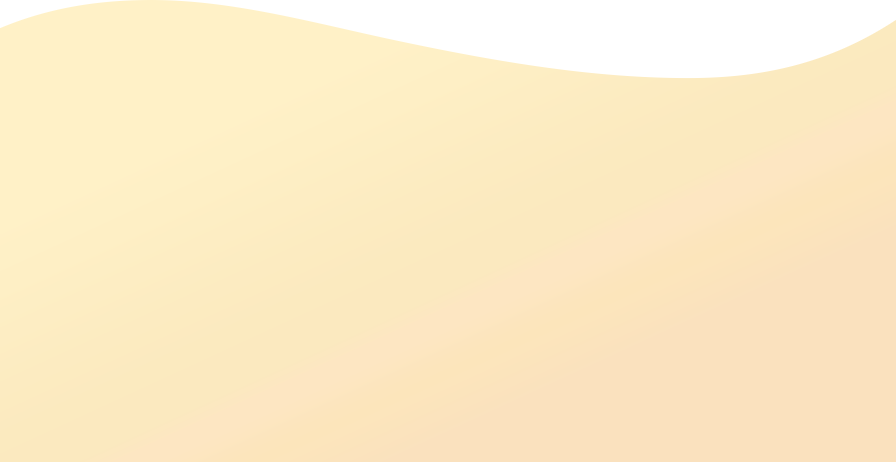
This background is drawn by a WebGL 1 fragment shader. Its source:

```glsl
precision highp float;
// A warm cream-to-peach sheet under a white sky, cut by one smooth wave.
// The crest is a chain of cubic Hermite spans; the fill is a slanted
// gradient blended through several soft colour stops.

uniform vec2 u_resolution;

// Crest knots: x, height, slope (fractions of the canvas, origin lower left)
const vec3 LEFT_EDGE  = vec3(0.0, 0.939, 0.815);
const vec3 HILL       = vec3(0.169, 1.0, 0.0);
const vec3 DESCENT    = vec3(0.443, 0.912, -0.41);
const vec3 VALLEY     = vec3(0.768, 0.831, 0.0);
const vec3 RIGHT_EDGE = vec3(1.0, 0.957, 1.28);

// Gradient weights for distance from the left and from the top
const vec2 SLANT = vec2(0.472, 0.528);

const vec3 SKY    = vec3(1.0);
const vec3 CREAM  = vec3(1.0, 0.946, 0.782);
const vec3 STRAW  = vec3(0.984, 0.914, 0.747);
const vec3 BLUSH  = vec3(0.992, 0.902, 0.761);
const vec3 HONEY  = vec3(0.988, 0.898, 0.735);
const vec3 PEACH  = vec3(0.980, 0.882, 0.745);

// Cubic through two knots, matching height and slope at both ends
float span(vec3 a, vec3 b, float x) {
  float w = b.x - a.x;
  float t = (x - a.x) / w;
  float s = 1.0 - t;
  return s * s * ((1.0 + 2.0 * t) * a.y + t * w * a.z)
       + t * t * ((1.0 + 2.0 * s) * b.y - s * w * b.z);
}

float crest(float x) {
  if (x < HILL.x) return span(LEFT_EDGE, HILL, x);
  if (x < DESCENT.x) return span(HILL, DESCENT, x);
  if (x < VALLEY.x) return span(DESCENT, VALLEY, x);
  return span(VALLEY, RIGHT_EDGE, x);
}

vec3 sheetColor(vec2 uv) {
  float t = dot(SLANT, vec2(uv.x, 1.0 - uv.y));
  vec3 color = mix(CREAM, STRAW, smoothstep(0.20, 0.57, t));
  color = mix(color, BLUSH, smoothstep(0.56, 0.595, t));
  color = mix(color, HONEY, smoothstep(0.605, 0.66, t));
  return mix(color, PEACH, smoothstep(0.66, 0.75, t));
}

void main() {
  vec2 uv = gl_FragCoord.xy / u_resolution;

  // Distance to the crest in pixels, corrected for its slope
  float dx = 1.0 / u_resolution.x;
  float rise = (crest(uv.x + dx) - crest(uv.x - dx)) * 0.5 * u_resolution.y;
  float d = (uv.y - crest(uv.x)) * u_resolution.y / sqrt(1.0 + rise * rise);
  float skyCover = clamp(d + 0.5, 0.0, 1.0);

  gl_FragColor = vec4(mix(sheetColor(uv), SKY, skyCover), 1.0);
}
```
